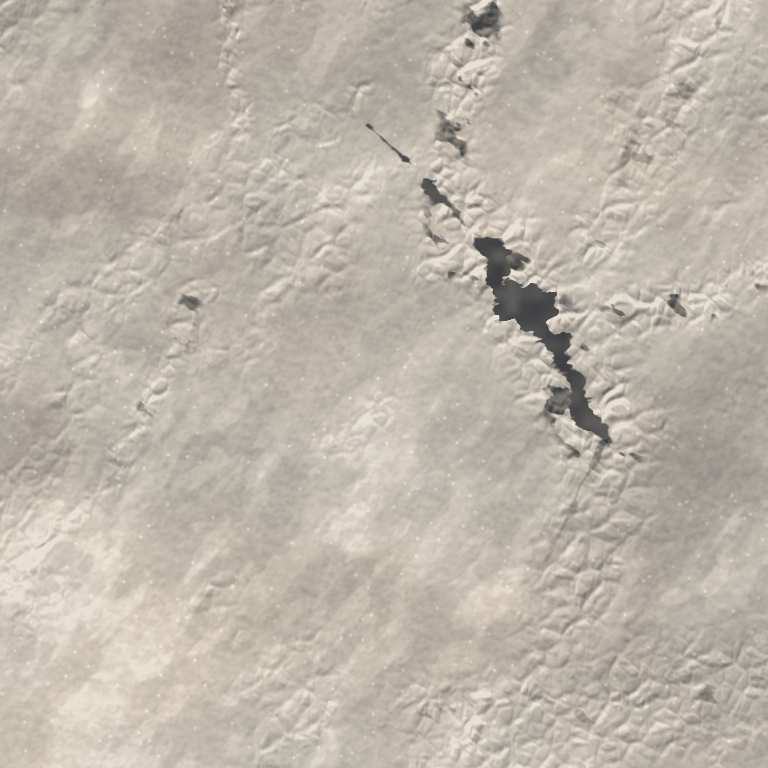
Give the GLSL for this texture, as a WebGL 1 fragment shader.

```glsl
precision highp float;
// Pale weathered rock face with a dark jagged crack, rubble seams and faint diagonal ridges.
uniform vec2 u_resolution;

const vec2 LIGHT_DIR = vec2(-0.35, 0.94);

float hash(vec2 p) {
  return fract(sin(dot(p, vec2(127.1, 311.7))) * 43758.55);
}

vec2 hash2(vec2 p) {
  return vec2(hash(p), hash(p + 57.3));
}

float noise(vec2 p) {
  vec2 i = floor(p), f = fract(p);
  f = f * f * (3.0 - 2.0 * f);
  return mix(mix(hash(i), hash(i + vec2(1.0, 0.0)), f.x),
             mix(hash(i + vec2(0.0, 1.0)), hash(i + 1.0), f.x), f.y);
}

float fbm(vec2 p) {
  float sum = 0.0, amp = 0.533;
  for (int i = 0; i < 4; i++) {
    sum += amp * noise(p);
    p = mat2(1.6, 1.2, -1.2, 1.6) * p + 7.7;
    amp *= 0.5;
  }
  return sum;
}

vec2 turn(vec2 p, float angle) {
  float c = cos(angle), s = sin(angle);
  return vec2(c * p.x + s * p.y, c * p.y - s * p.x);
}

// Angular stones of uneven height, parted by creases
float stones(vec2 p) {
  vec2 cell = floor(p);
  float nearest = 3.0, second = 3.0, rise = 0.0;
  for (int y = -1; y <= 1; y++) {
    for (int x = -1; x <= 1; x++) {
      vec2 id = cell + vec2(float(x), float(y));
      float d = length(p - id - hash2(id));
      second = min(second, max(d, nearest));
      rise = d < nearest ? hash(id + 9.1) : rise;
      nearest = min(nearest, d);
    }
  }
  return (0.3 + 0.9 * rise) * min(1.7 * (second - nearest), 0.8);
}

float rubbleHeight(vec2 p) {
  vec2 q = turn(p, 0.6) + 0.012 * vec2(noise(p * 40.0), noise(p * 40.0 + 40.0));
  return stones(q * vec2(24.0, 34.0)) + 0.45 * stones(q * 62.0) + 0.5 * fbm(p * 42.0);
}

// Distance to a segment, and position along it from 0 to 1
vec2 segment(vec2 p, vec2 a, vec2 b) {
  vec2 ab = b - a;
  float t = clamp(dot(p - a, ab) / dot(ab, ab), 0.0, 1.0);
  return vec2(length(p - a - ab * t), t);
}

float seam(vec2 p, vec2 a, vec2 b, float width) {
  return 1.0 - smoothstep(0.2 * width, width, segment(p, a, b).x);
}

float bump(float x, float centre, float width) {
  float d = (x - centre) / width;
  return exp(-d * d);
}

float glint(vec2 p) {
  vec2 id = floor(p);
  float d = length(fract(p) - 0.3 - 0.4 * hash2(id));
  return step(0.93, hash(id + 3.7)) * (1.0 - smoothstep(0.05, 0.3, d));
}

// Maps brightness to the stone colours
vec3 rockColor(float tone) {
  vec3 c = mix(vec3(0.25, 0.25, 0.26), vec3(0.47, 0.46, 0.43), clamp((tone - 0.25) / 0.22, 0.0, 1.0));
  c = mix(c, vec3(0.63, 0.60, 0.57), clamp((tone - 0.47) / 0.16, 0.0, 1.0));
  c = mix(c, vec3(0.75, 0.72, 0.67), clamp((tone - 0.63) / 0.12, 0.0, 1.0));
  c = mix(c, vec3(0.82, 0.78, 0.73), clamp((tone - 0.75) / 0.07, 0.0, 1.0));
  return mix(c, vec3(0.91, 0.88, 0.83), clamp((tone - 0.82) / 0.09, 0.0, 1.0));
}

void main() {
  vec2 p = gl_FragCoord.xy / u_resolution;
  float soft = 0.0018 + 0.5 / u_resolution.y;
  vec2 ragged = p + 0.06 * (vec2(fbm(p * 13.0), fbm(p * 13.0 + 31.0)) - 0.5);

  // Main crack, bowed to the upper right, broken up by jagged noise
  vec2 crackTop = vec2(0.48, 0.84), crackEnd = vec2(0.79, 0.43);
  float along = segment(p, crackTop, crackEnd).y;
  vec2 bowed = mix(p, ragged, 0.35) - vec2(0.80, 0.60) * 0.022 * sin(3.14159 * along);
  vec2 crack = segment(bowed, crackTop, crackEnd);
  float gape = 0.003 + 0.022 * bump(along, 0.6, 0.17) + 0.009 * bump(along, 0.2, 0.06)
             + 0.009 * bump(along, 0.92, 0.07);
  float opening = gape * (4.2 * fbm(turn(p, 0.4) * vec2(30.0, 52.0)) - 1.3);
  float crackMask = 1.0 - smoothstep(-soft, soft, crack.x - opening);

  // Seams of broken stone
  float rubble = (1.0 - smoothstep(0.03, 0.09, crack.x)) * smoothstep(0.1, 0.35, along);
  rubble = max(rubble, seam(ragged, vec2(0.62, 0.99), vec2(0.57, 0.66), 0.055));
  rubble = max(rubble, 0.7 * seam(ragged, vec2(0.94, 1.02), vec2(0.78, 0.66), 0.07));
  rubble = max(rubble, seam(ragged, vec2(0.78, 0.57), vec2(0.99, 0.64), 0.045));
  rubble = max(rubble, 0.6 * seam(ragged, vec2(0.82, 0.45), vec2(0.72, 0.18), 0.09));
  rubble = max(rubble, 0.7 * seam(ragged, vec2(0.58, 0.05), vec2(1.0, 0.1), 0.11));
  rubble = max(rubble, 0.9 * seam(ragged, vec2(0.30, 1.0), vec2(0.32, 0.83), 0.025));
  rubble = max(rubble, 0.8 * seam(ragged, vec2(0.26, 0.61), vec2(0.18, 0.44), 0.028));
  rubble = max(rubble, 0.5 * seam(ragged, vec2(0.18, 0.44), vec2(0.02, 0.22), 0.025));
  rubble = max(rubble, 0.5 * smoothstep(0.58, 0.74, fbm(turn(p, 0.9) * vec2(6.0, 11.0) + 4.0)));

  // Broad stains, gentle tilted strata
  float tone = 0.738 + 0.27 * (fbm(turn(p, -0.2) * vec2(2.5, 7.0) + 2.0) - 0.5);
  tone += 0.08 * (0.5 - p.y) + 0.08 * bump(length(p - vec2(0.88, 0.71)), 0.0, 0.17);
  tone -= 0.03 * bump(length(p - vec2(0.95, 0.42)), 0.0, 0.14);

  // Diagonal ridges, and small pale chips strung along them
  float ridge = fbm(turn(ragged, 0.93) * vec2(5.0, 24.0));
  tone += 0.06 * smoothstep(0.52, 0.72, ridge) - 0.02 * smoothstep(0.5, 0.3, ridge);
  float chips = fbm(turn(p, 0.8) * vec2(17.0, 38.0) + 60.0);
  tone += 0.06 * smoothstep(0.56, 0.68, chips) * smoothstep(0.4, 0.6, fbm(p * 5.0 + 80.0));

  // Relief lit from above, with dark pockets between stones
  vec2 stepToLight = LIGHT_DIR * 0.0026;
  float slope = rubbleHeight(p - stepToLight) - rubbleHeight(p + stepToLight);
  tone += rubble * (0.035 + 0.36 * slope) + 0.03 * slope;
  float pocket = smoothstep(0.63, 0.71, fbm(turn(p, -0.5) * vec2(22.0, 40.0) + 11.0));
  tone -= 0.36 * pocket * smoothstep(0.5, 0.95, rubble);

  // Grain and sparse glints
  tone += 0.055 * (noise(turn(p, 0.5) * vec2(190.0, 240.0)) - 0.5);
  tone += 0.05 * (noise(turn(p, -0.3) * vec2(80.0, 125.0)) - 0.5);
  tone += 0.10 * glint(turn(p, 0.4) * 85.0);

  // Thin fork below the crack and a faint groove above it
  vec2 fork = segment(mix(p, ragged, 0.3), crackEnd, vec2(0.71, 0.27));
  float forkWidth = 0.006 * noise(p * 45.0);
  tone -= 0.25 * (1.0 - 0.6 * fork.y) * (1.0 - smoothstep(-soft, soft, fork.x - forkWidth));
  tone -= 0.10 * seam(ragged, vec2(0.84, 0.84), vec2(0.80, 0.75), 0.014);

  tone = mix(tone, 0.24 + 0.14 * noise(p * 60.0), crackMask);
  float warmth = fbm(p * 5.0 + 20.0) - 0.5;
  gl_FragColor = vec4(rockColor(tone) + warmth * vec3(0.02, 0.0, -0.03), 1.0);
}
```
